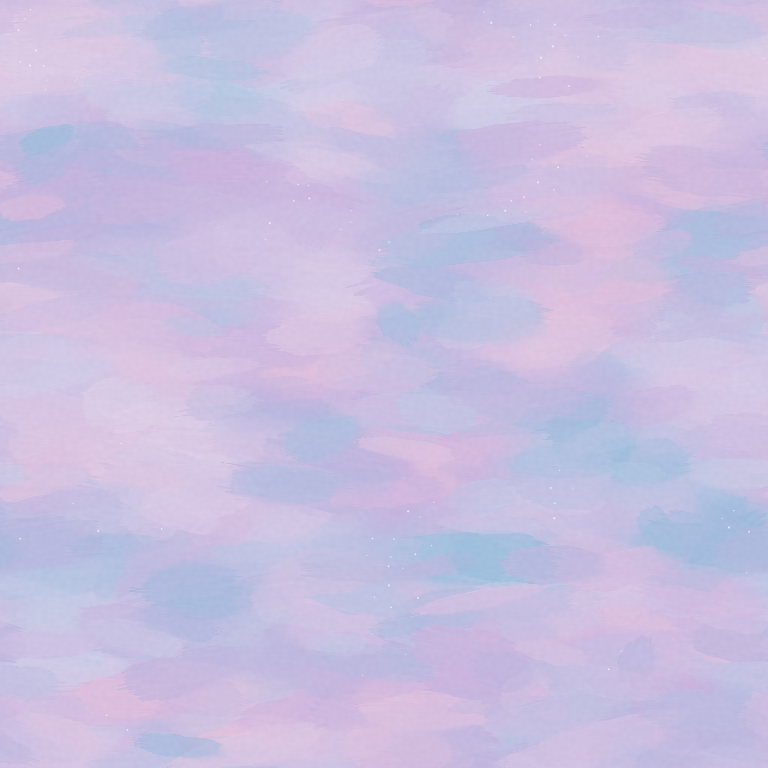
Write a WebGL 2 fragment shader that draws this texture.

```glsl
#version 300 es
precision highp float;
uniform vec2 u_resolution;
out vec4 fragColor;

// Paint ramp, cool to warm, and the white it is thinned with
const vec3 TEAL = vec3(0.59, 0.74, 0.86), BLUE = vec3(0.67, 0.73, 0.87);
const vec3 PERIWINKLE = vec3(0.745, 0.715, 0.87), LILAC = vec3(0.80, 0.705, 0.87);
const vec3 PINK = vec3(0.875, 0.75, 0.865), PALE = vec3(0.86, 0.835, 0.92);
const vec3 SPECK = vec3(0.96, 0.95, 0.98);
const float TONE_MEAN = 0.61, TONE_SPREAD = 0.9;
const float PALE_MEAN = 0.25, PALE_SPREAD = 0.7;
const vec2 WASH_CELLS = vec2(3.0, 5.0);
const int DAB_LAYERS = 7;
const vec2 DAB_CELLS = vec2(4.0, 8.0), DAB_CELLS_STEP = vec2(1.0, 2.0);
const float DAB_CHANCE = 0.58, STEEP_CHANCE = 0.12;
const float DAB_TILT = 0.25, STEEP_TILT = 1.3;
const float DAB_TONE_SHIFT = 0.8, DAB_PALE_SHIFT = 0.6;
const float CRISP_EDGE = 0.025, SOFT_EDGE = 0.9;
const float BRISTLE_PERIOD = 64.0, BRISTLE_RELIEF = 0.028;
const float GRAIN_CELLS = 128.0, GRAIN = 0.013;
const float SPECK_CELLS = 56.0, SPECK_CHANCE = 0.3;

vec3 hash3(vec2 cell, float seed) {
    uvec3 v = uvec3(ivec3(vec3(cell, seed)));
    v = v * 1664525u + 1013904223u;
    v.x += v.y * v.z; v.y += v.z * v.x; v.z += v.x * v.y;
    v ^= v >> 16u;
    v.x += v.y * v.z; v.y += v.z * v.x; v.z += v.x * v.y;
    return vec3(v) * exp2(-32.0);
}
vec2 heading(float turn) { return vec2(cos(6.28318 * turn), sin(6.28318 * turn)); }
float cornerSlope(vec2 cell, vec2 offset, vec2 period, float seed) {
    return dot(heading(hash3(mod(cell, period), seed).x), offset);
}
// Gradient noise that wraps after a whole period
float gradientNoise(vec2 p, vec2 period, float seed) {
    vec2 i = floor(p), f = p - i, e = vec2(1.0, 0.0);
    vec2 w = f * f * f * (f * (f * 6.0 - 15.0) + 10.0);
    float low = mix(cornerSlope(i, f, period, seed),
                    cornerSlope(i + e.xy, f - e.xy, period, seed), w.x);
    float high = mix(cornerSlope(i + e.yx, f - e.yx, period, seed),
                     cornerSlope(i + e.xx, f - e.xx, period, seed), w.x);
    return mix(low, high, w.y);
}
float fbm(vec2 uv, vec2 cells, float seed) {
    float sum = 0.0, gain = 1.0;
    for (int octave = 0; octave < 3; octave++) {
        sum += gain * gradientNoise(uv * cells, cells, seed + float(octave));
        cells *= 2.0;
        gain *= 0.6;
    }
    return sum;
}
vec3 ramp(float tone) {
    float t = clamp(tone, 0.0, 1.0) * 4.0;
    vec3 c = mix(TEAL, BLUE, min(t, 1.0));
    c = mix(c, PERIWINKLE, clamp(t - 1.0, 0.0, 1.0));
    c = mix(c, LILAC, clamp(t - 2.0, 0.0, 1.0));
    return mix(c, PINK, clamp(t - 3.0, 0.0, 1.0));
}
// Local paint colour, shifted in hue and thinness
vec3 paint(vec2 uv, float toneShift, float paleShift) {
    float tone = TONE_MEAN + TONE_SPREAD * fbm(uv, WASH_CELLS, 10.0) + toneShift;
    float thin = PALE_MEAN + PALE_SPREAD * fbm(uv, WASH_CELLS, 20.0) + paleShift;
    return mix(ramp(tone), PALE, clamp(thin, 0.0, 0.75));
}
// Coverage and bristle height: crisp on one side, dry and fading on the other
vec2 dabShape(vec2 q, vec3 rnd) {
    float reach = pow(pow(abs(q.x), 2.4) + pow(abs(q.y), 2.4), 1.0 / 2.4);
    if (reach > 1.3) return vec2(0.0);
    vec2 period = vec2(BRISTLE_PERIOD), shift = rnd.xy * 50.0;
    float wobble = gradientNoise(q * 2.0 + shift, period, 30.0);
    float bristle = gradientNoise(q * vec2(1.5, 9.0) + shift, period, 31.0)
                  + gradientNoise(q * vec2(2.5, 22.0) + shift, period, 32.0);
    reach += 0.2 * wobble + 0.18 * q.x * q.x * bristle;
    float fade = smoothstep(-0.1, 1.0, dot(q, heading(rnd.z)));
    float cover = smoothstep(0.0, mix(CRISP_EDGE, SOFT_EDGE, fade), 1.0 - reach);
    float rim = 0.25 + 0.75 * smoothstep(0.6, 1.0, reach);
    return vec2(cover * (1.0 + 0.8 * bristle * (1.0 - cover)), bristle * rim);
}
vec3 addDabs(vec3 color, vec2 uv, vec2 cells, float seed) {
    vec2 home = floor(uv * cells);
    for (int n = 0; n < 9; n++) {
        vec2 cell = home + vec2(n % 3 - 1, n / 3 - 1), id = mod(cell, cells);
        vec3 place = hash3(id, seed), form = hash3(id, seed + 1.0);
        vec3 look = hash3(id, seed + 2.0), rnd = hash3(id, seed + 3.0);
        if (place.z > DAB_CHANCE) continue;
        vec2 center = (cell + mix(vec2(0.2), vec2(0.8), place.xy)) / cells;
        float steep = step(rnd.x, STEEP_CHANCE);
        float tilt = mix(DAB_TILT, STEEP_TILT, steep) * (form.z * 2.0 - 1.0);
        float c = cos(tilt), s = sin(tilt);
        vec2 radius = mix(vec2(0.38, 0.25), vec2(0.9, 0.7), form.xy) / cells;
        radius.x *= 1.0 - 0.5 * steep;
        vec2 shape = dabShape(mat2(c, -s, s, c) * (uv - center) / radius, rnd);
        if (shape.x <= 0.0) continue;
        vec3 tint = paint(center, DAB_TONE_SHIFT * (look.x - 0.5), DAB_PALE_SHIFT * (look.y - 0.5));
        tint += BRISTLE_RELIEF * shape.y;
        color = mix(color, tint, min(shape.x, 1.0) * mix(0.2, 0.75, look.z));
    }
    return color;
}
float specks(vec2 uv) {
    vec2 p = uv * SPECK_CELLS, id = floor(p);
    vec3 rnd = hash3(id, 90.0);
    float cluster = smoothstep(0.25, 0.6, fbm(uv, vec2(5.0), 91.0));
    float dist = length(p - id - mix(vec2(0.15), vec2(0.85), rnd.xy)) / SPECK_CELLS;
    float radius = mix(0.0005, 0.0014, hash3(id, 95.0).x), blur = 0.7 / u_resolution.y;
    return step(rnd.z, SPECK_CHANCE * cluster) * (1.0 - smoothstep(radius - blur, radius + blur, dist));
}
void main() {
    vec2 uv = gl_FragCoord.xy / u_resolution;
    // Soft wash, then dabs from large to small
    float drift = gradientNoise(uv * 6.0, vec2(6.0), 40.0);
    vec3 color = paint(uv + vec2(0.05, 0.02) * drift, 0.0, 0.0);
    for (int layer = 0; layer < DAB_LAYERS; layer++) {
        float k = float(layer);
        color = addDabs(color, uv, DAB_CELLS + k * DAB_CELLS_STEP, 50.0 + 5.0 * k);
    }
    color += GRAIN * gradientNoise(uv * GRAIN_CELLS, vec2(GRAIN_CELLS), 97.0);
    fragColor = vec4(mix(color, SPECK, 0.85 * specks(uv)), 1.0);
}
```
